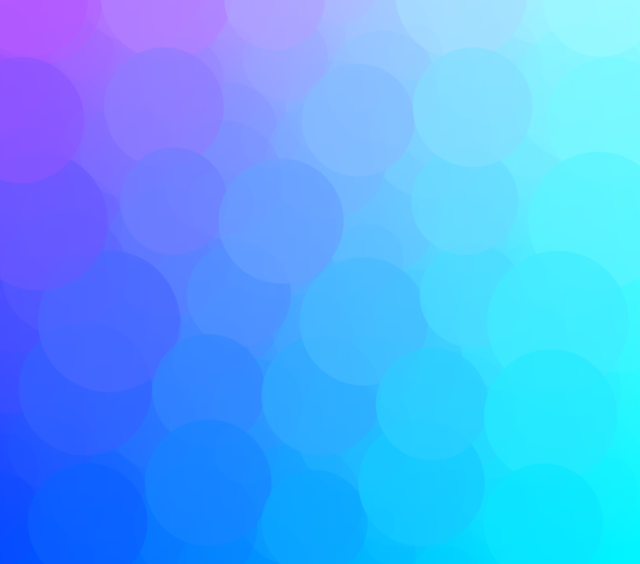
Reproduce this background procedurally as a Shadertoy shader.

```glsl
// Violet above, blue at the lower left, cyan along the right
vec3 backdrop(vec2 uv) {
    uv = clamp(uv, 0.0, 1.0);
    float red = mix(0.70, 0.59, uv.x * uv.x) * pow(uv.y, 1.07);
    float green = 0.29 + uv.x * (0.84 - 0.17 * uv.x) + 0.04 * uv.y;
    green -= 0.03 * sin(6.2832 * uv.x);
    return vec3(red, green, 1.0);
}

// Lays a translucent disc, tinted mostly by the backdrop at its centre
void addDisc(inout vec3 color, vec2 uv, vec2 center, float radius, float opacity) {
    vec2 aspect = vec2(iResolution.x / iResolution.y, 1.0);
    float edge = length((uv - center) * aspect) - radius;
    float pixel = 1.0 / iResolution.y;
    float cover = 1.0 - smoothstep(-pixel, pixel, edge);
    vec3 tint = backdrop(mix(center, uv, 0.12) - vec2(0.012, 0.0));
    color = mix(color, tint, opacity * cover);
}

// Centre of a large disc in the swaying lattice
vec2 latticeCenter(float i, float j) {
    float bump = 0.085 * exp(-2.0 * (j - 2.0) * (j - 2.0)) * cos(0.12 * i * i);
    float sway = 0.052 * cos(0.8 * i) * cos(0.785 * j);
    float zigzag = 0.065 * exp(-3.0 * (i - 2.0) * (i - 2.0)) * cos(3.1416 * j) * step(2.5, j);
    float lift = -0.036 * cos(3.1416 * i) * (1.0 - 0.17 * j);
    lift = mix(lift, 0.03 - 0.003 * i * i, exp(-4.0 * (j - 1.0) * (j - 1.0)));
    lift += 0.035 * step(4.5, j);
    return vec2(0.085 + 0.204 * i + sway + bump + zigzag, 0.108 + 0.1726 * j + lift);
}

void mainImage(out vec4 fragColor, in vec2 fragCoord) {
    vec2 uv = fragCoord / iResolution.xy;
    vec3 color = backdrop(uv);

    // Scattered underlayer on a low-discrepancy sequence
    for (int k = 0; k < 80; k++) {
        float n = float(k);
        vec2 center = fract(0.5 + n * vec2(0.7549, 0.5698)) * 1.1 - 0.05;
        float radius = mix(0.05, 0.125, fract(n * 0.618));
        addDisc(color, uv, center, radius, 0.48);
    }

    // Large discs, stacked upward or downward by column
    for (int column = 0; column < 5; column++) {
        for (int k = 0; k < 6; k++) {
            float i = float(column);
            float j = float(column % 3 == 1 ? 5 - k : (k + 5) % 6);
            float radius = 0.106 + 0.006 * cos(1.57 * i);
            radius += 0.014 * cos(3.1416 * i) * sin(0.9 * j - 0.45);
            addDisc(color, uv, latticeCenter(i, j), radius, 0.75);
        }
    }

    // Small faint bubbles on top
    for (int k = 0; k < 20; k++) {
        float n = float(k);
        vec2 center = fract(vec2(0.08, 0.93) + n * vec2(0.7549, 0.5698));
        addDisc(color, uv, center, mix(0.02, 0.065, fract(n * 0.618)), 0.22);
    }

    fragColor = vec4(color, 1.0);
}
```
